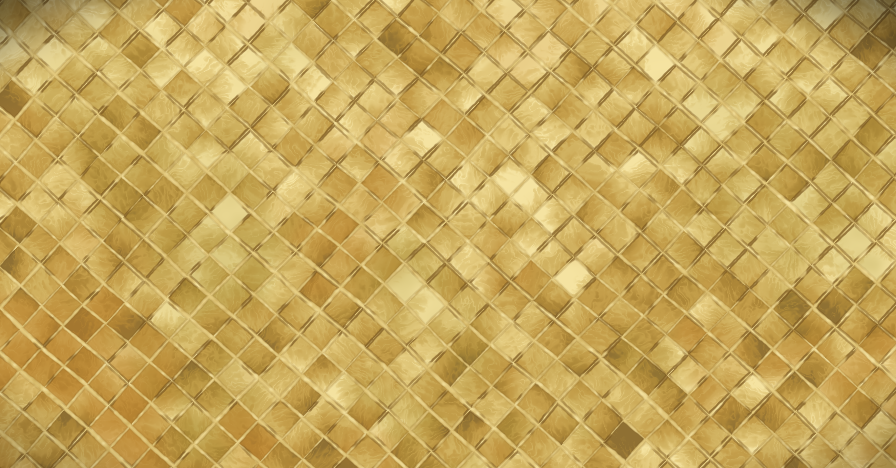
A WebGL 1 fragment shader for this texture:

```glsl
precision highp float;
uniform vec2 u_resolution;

// Lattice, in units of the canvas height
const vec2 ANCHOR = vec2(0.905, 0.614);
const vec2 STEP_DOWN = vec2(0.0470, -0.0421);
const vec2 STEP_UP = vec2(0.0446, 0.0470);
const float CELL_SIZE = 0.064;
const vec2 JOINT = vec2(0.034, 0.040);
const float JOINT_VARIATION = 0.038;
const float TILE_TILT = 0.09;
const float TILE_SHIFT = 0.035;

// Tone of the gold leaf
const float BASE_TONE = 0.56;
const float TILE_CONTRAST = 0.48;
const float FACET_CONTRAST = 0.42;
const float CLOUD_CONTRAST = 0.50;
const float WRINKLE_CONTRAST = 0.32;
const float HEIGHT_GRADIENT = 0.26;

const vec3 SHADOW = vec3(0.56, 0.44, 0.20);
const vec3 BRONZE = vec3(0.68, 0.53, 0.22);
const vec3 OCHRE = vec3(0.77, 0.62, 0.29);
const vec3 GOLD = vec3(0.82, 0.70, 0.38);
const vec3 PALE_GOLD = vec3(0.89, 0.79, 0.49);
const vec3 CREAM = vec3(0.96, 0.89, 0.63);
const vec3 AMBER = vec3(0.74, 0.50, 0.17);
const vec3 OLIVE = vec3(0.62, 0.55, 0.20);
const vec3 CRACK = vec3(0.47, 0.33, 0.11);

float hash(vec2 p) {
  return fract(sin(dot(p, vec2(127.1, 311.7))) * 43758.5);
}

float noise(vec2 p) {
  vec2 i = floor(p), f = fract(p);
  f = f * f * (3.0 - 2.0 * f);
  return mix(mix(hash(i), hash(i + vec2(1.0, 0.0)), f.x),
             mix(hash(i + vec2(0.0, 1.0)), hash(i + 1.0), f.x), f.y);
}

float fbm(vec2 p) {
  float sum = 0.0, gain = 0.53;
  for (int i = 0; i < 4; i++) {
    sum += gain * noise(p);
    p = mat2(1.6, 1.2, -1.2, 1.6) * p + 7.3;
    gain *= 0.5;
  }
  return sum;
}

mat2 rotation(float a) {
  return mat2(cos(a), sin(a), -sin(a), cos(a));
}

vec2 toLattice(vec2 p) {
  float det = STEP_DOWN.x * STEP_UP.y - STEP_DOWN.y * STEP_UP.x;
  return vec2(p.x * STEP_UP.y - p.y * STEP_UP.x,
              STEP_DOWN.x * p.y - STEP_DOWN.y * p.x) / det;
}

vec3 goldRamp(float t) {
  vec3 c = mix(SHADOW, BRONZE, smoothstep(0.0, 0.2, t));
  c = mix(c, OCHRE, smoothstep(0.2, 0.4, t));
  c = mix(c, GOLD, smoothstep(0.4, 0.6, t));
  c = mix(c, PALE_GOLD, smoothstep(0.6, 0.8, t));
  return mix(c, CREAM, smoothstep(0.8, 1.0, t));
}

void main() {
  vec2 p = gl_FragCoord.xy / u_resolution.y;
  vec2 st = gl_FragCoord.xy / u_resolution;
  float aa = 0.8 / (u_resolution.y * CELL_SIZE);

  // Slightly wavering grid of hand-set tiles
  vec2 waver = vec2(noise(p * 5.0), noise(p * 5.0 + 31.0)) - 0.5;
  vec2 grid = toLattice(p - ANCHOR) + 0.16 * waver;
  vec2 tile = floor(grid + 0.5);
  vec2 local = grid - tile;
  vec2 line = tile + step(0.0, local);
  float pick = hash(tile);
  vec2 jitter = vec2(hash(tile + 11.3), hash(tile + 23.7)) - 0.5;
  vec2 face = rotation(TILE_TILT * (pick - 0.5)) * local + TILE_SHIFT * jitter;

  // Joints: each line has its own width, broader toward the lower left
  vec2 lineRandom = vec2(hash(vec2(line.x, 3.1)), hash(vec2(line.y, 8.6)));
  vec2 width = JOINT + JOINT_VARIATION * (lineRandom - 0.4);
  width.y += 0.018 * (1.0 - st.x) * (1.0 - st.y);
  vec2 inset = 0.5 - abs(face) - width;
  float edge = min(inset.x, inset.y) + 0.022 * (noise(p * 140.0) - 0.5);
  float tileMask = smoothstep(-aa, aa, edge);

  // Foil: tile tone, tilted facet, broad reflections and fine wrinkles
  vec2 foil = rotation(6.28 * pick) * local + 9.0 * tile;
  float warp = fbm(foil * 2.3);
  float crease = 1.0 - abs(2.0 * noise(foil * vec2(4.0, 9.0) + 4.0 * warp) - 1.0);
  float tone = BASE_TONE + TILE_CONTRAST * (pick - 0.5);
  tone += FACET_CONTRAST * dot(local, 2.0 * jitter);
  tone += CLOUD_CONTRAST * (fbm(p * 7.0 + 2.0) - 0.5);
  tone += WRINKLE_CONTRAST * (warp - 0.5 + 0.45 * (crease * crease - 0.4));
  tone += HEIGHT_GRADIENT * (st.y - 0.5);
  float rare = hash(tile + 41.9);
  tone += 0.20 * step(0.90, rare) - 0.28 * step(rare, 0.06);
  vec3 leaf = goldRamp(tone);

  // Amber and olive tarnish, mostly low down
  float low = 1.0 - 0.75 * st.y;
  float amber = smoothstep(0.50, 0.78, fbm(p * 4.0 + 17.0) + 0.22 * (hash(tile + 5.2) - 0.5));
  float olive = smoothstep(0.50, 0.80, fbm(p * 4.5 + 53.0));
  leaf = mix(leaf, AMBER, 0.60 * amber * low);
  leaf = mix(leaf, OLIVE, 0.45 * olive * low);

  // Gilded grout with broken dark cracks beside the tiles
  float grain = noise(p * 95.0);
  vec3 grout = goldRamp(0.78 + 0.30 * (grain - 0.4) + 0.12 * (fbm(p * 9.0) - 0.5));
  vec3 color = mix(grout, leaf, tileMask);
  float worn = smoothstep(0.44, 0.72, noise(p * 38.0 + 6.0) + 0.20 * (st.x + st.y - 1.0));
  float side = inset.x < inset.y ? 1.0 : 0.65;
  float rim = 1.0 - smoothstep(0.012, 0.035 + aa, abs(edge));
  color = mix(color, CRACK, rim * side * (0.16 + 0.55 * worn));

  // Darkened corners, strongest at the top
  vec2 corner = abs(2.0 * st - 1.0);
  float vignette = smoothstep(1.10, 1.45, length(corner)) * mix(0.18, 0.50, st.y);
  gl_FragColor = vec4(color * (1.0 - vignette), 1.0);
}
```
